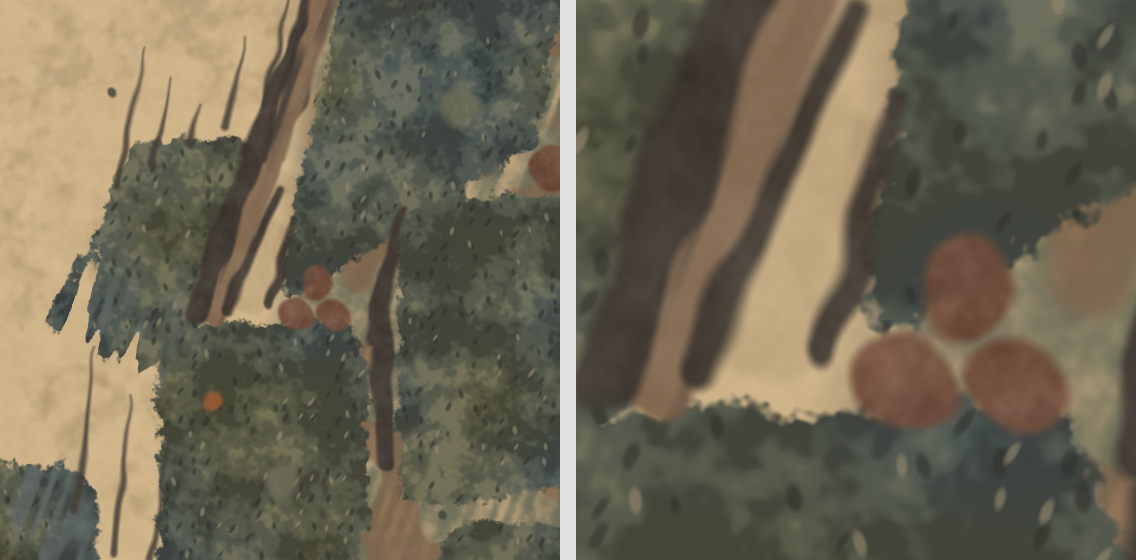
Left: the whole. Right: its middle third, enlarged.
Reproduce this texture procedurally as a WebGL 1 fragment shader.

```glsl
precision highp float;
// Painted foliage masses on warm sand, with leaning trunks, twigs and small fruit.
uniform vec2 u_resolution;

#define SAND vec3(0.81, 0.705, 0.54)
#define SAND_SHADE vec3(0.73, 0.63, 0.48)
#define DRAB vec3(0.59, 0.54, 0.44)
#define LEAF_DARK vec3(0.255, 0.27, 0.235)
#define LEAF_MID vec3(0.33, 0.35, 0.30)
#define LEAF_LIGHT vec3(0.44, 0.44, 0.355)
#define BARK vec3(0.50, 0.38, 0.285)
#define BARK_DARK vec3(0.235, 0.21, 0.185)
#define FRUIT vec3(0.43, 0.29, 0.225)
#define SOFT 0.005
#define GRAIN 15.0
#define RAGGED 0.045

float hash(vec2 p) {
  vec3 q = fract(p.xyx * vec3(0.1031, 0.1030, 0.0973));
  q += dot(q, q.yzx + 33.33);
  return fract((q.x + q.y) * q.z);
}

float noise(vec2 p) {
  vec2 i = floor(p), f = fract(p);
  f = f * f * (3.0 - 2.0 * f);
  return mix(mix(hash(i), hash(i + vec2(1, 0)), f.x),
             mix(hash(i + vec2(0, 1)), hash(i + vec2(1, 1)), f.x), f.y);
}

// Four octaves, normalised to 0..1
float fbm(vec2 p) {
  float sum = 0.0, amp = 0.36;
  for (int i = 0; i < 4; i++) {
    sum += amp * noise(p);
    p = mat2(0.8, 0.6, -0.6, 0.8) * p * 2.03 + 17.0;
    amp *= 0.78;
  }
  return sum / 1.03;
}

float cover(float d) { return 1.0 - smoothstep(-SOFT, SOFT, d); }

// Tapered line from a to b
float stroke(vec2 p, vec2 a, vec2 b, float ra, float rb) {
  vec2 d = b - a;
  float t = clamp(dot(p - a, d) / dot(d, d), 0.0, 1.0);
  return length(p - a - d * t) - mix(ra, rb, t);
}

// Leaning box with round corners
float mass(vec2 p, vec2 centre, vec2 size, float lean, float r) {
  vec2 q = p - centre;
  q.x -= lean * q.y;
  q = abs(q) - size + r;
  return length(max(q, 0.0)) + min(max(q.x, q.y), 0.0) - r;
}

// Sparse tilted flecks, one per grid cell at most
float flecks(vec2 p, float cells, float share, vec2 size) {
  vec2 id = floor(p * cells), f = fract(p * cells) - 0.5;
  f += 0.4 * (vec2(hash(id + 5.0), hash(id + 9.0)) - 0.5);
  f.x -= (hash(id + 3.0) - 0.3) * f.y;
  float d = length(f / size) - 0.6 - 0.4 * hash(id + 7.0);
  return step(1.0 - share, hash(id)) * (1.0 - smoothstep(-0.45, 0.3, d));
}

vec3 leafColour(vec2 p) {
  float n = fbm(p * GRAIN) + 0.16 * (noise(p * 5.0 + 3.0) - 0.5);
  n += 0.09 * (1.0 - smoothstep(0.03, 0.17, length(p - vec2(0.62, 0.68))));
  vec3 c = mix(LEAF_DARK, LEAF_MID, smoothstep(0.34, 0.52, n));
  c = mix(c, LEAF_LIGHT, smoothstep(0.53, 0.72, n));
  c += vec3(0.05, 0.015, -0.06) * (noise(p * 7.0 + 40.0) - 0.5);
  c = mix(c, LEAF_DARK * 0.72, 0.6 * flecks(p, 42.0, 0.3, vec2(0.22, 0.4)));
  return mix(c, DRAB, 0.6 * flecks(p + 0.37, 36.0, 0.12, vec2(0.16, 0.32)));
}

void main() {
  vec2 p = gl_FragCoord.xy / u_resolution;
  vec2 along = vec2(dot(p, vec2(0.94, -0.34)), dot(p, vec2(0.34, 0.94)));
  float streak = noise(along * vec2(75.0, 9.0));
  float grain = fbm(p * GRAIN * 1.4 + 60.0);

  // Sand, fading to broken drab paint between the masses
  vec3 col = mix(SAND, SAND_SHADE, smoothstep(0.47, 0.75, fbm(p * 9.0 + 8.0)));
  col += 0.07 * (grain - 0.5);
  vec3 gap = mix(LEAF_LIGHT, SAND_SHADE, smoothstep(0.3, 0.8, 0.5 * streak + 0.5 * grain));
  gap = mix(gap, BARK, 0.7 * smoothstep(0.5, 0.7, noise(p * 14.0 + 2.0)));
  col = mix(col, gap, smoothstep(0.47, 0.57, p.x + 0.1 * (0.5 - p.y)));
  col = mix(col, LEAF_DARK, 0.85 * flecks(p, 8.0, 0.14, vec2(0.07, 0.08)));

  // Foliage masses with ragged edges
  float upper = mass(p, vec2(0.765, 0.80), vec2(0.20, 0.34), 0.22, 0.05);
  upper = max(upper, 0.85 * (0.50 + 0.62 * (p.x - 0.57) - p.y));
  float right = mass(p, vec2(0.89, 0.375), vec2(0.18, 0.275), 0.0, 0.05);
  right = max(right, 0.08 + 0.2 * (p.x - 0.72) - p.y);
  float bush = mass(p, vec2(0.295, 0.57), vec2(0.125, 0.185), 0.3, 0.07);
  float tail = smoothstep(0.62, 0.42, p.y) * smoothstep(0.38, 0.2, p.x);
  bush += 0.13 * tail * (streak - 0.55);
  float leaves = min(min(upper, right), bush);
  leaves = min(leaves, mass(p, vec2(0.47, 0.15), vec2(0.185, 0.275), 0.0, 0.06));
  leaves = min(leaves, mass(p, vec2(0.05, 0.04), vec2(0.125, 0.13), 0.0, 0.09));
  leaves = min(leaves, mass(p, vec2(0.90, 0.0), vec2(0.12, 0.07), 0.3, 0.04));
  leaves += RAGGED * (fbm(p * 28.0) - 0.5);
  vec3 leaf = leafColour(p);
  leaf = mix(leaf, vec3(0.40, 0.43, 0.42), 0.65 * tail * smoothstep(0.35, 0.75, streak));
  col = mix(col, leaf, cover(leaves));

  // Trunks, their dark sides and the bare panel between them
  vec2 w = p + 0.016 * (vec2(noise(p * 22.0), noise(p * 22.0 + 50.0)) - 0.5);
  vec2 fork = vec2(0.49, 0.73);
  vec3 bark = mix(BARK_DARK * 1.3, mix(BARK, DRAB, 0.6 * grain), smoothstep(0.1, 0.6, streak));
  float panel = stroke(w, vec2(0.49, 0.60), vec2(0.45, 0.47), 0.015, 0.03);
  float trunk = min(stroke(w, vec2(0.58, 1.02), fork, 0.025, 0.025),
                    stroke(w, fork, vec2(0.38, 0.44), 0.022, 0.026));
  float shade = min(stroke(w, vec2(0.55, 1.0), vec2(0.455, 0.73), 0.008, 0.024),
                    stroke(w, vec2(0.455, 0.73), vec2(0.345, 0.44), 0.018, 0.02));
  shade = min(shade, stroke(w, vec2(0.50, 0.66), vec2(0.41, 0.45), 0.007, 0.011));
  shade = min(shade, stroke(w, vec2(0.53, 0.61), vec2(0.48, 0.46), 0.005, 0.011));
  shade = min(shade, stroke(w, vec2(0.715, 0.63), vec2(0.672, 0.40), 0.006, 0.022));
  shade = min(shade, stroke(w, vec2(0.68, 0.40), vec2(0.69, 0.17), 0.02, 0.016));
  col = mix(col, SAND * 0.93 + 0.08 * (grain - 0.5), cover(panel));
  col = mix(col, bark, cover(trunk));
  col = mix(col, BARK_DARK + 0.12 * (grain - 0.4), 0.92 * cover(shade));

  // Twigs above the bush and below it
  float twigs = 1.0;
  for (int i = 0; i < 5; i++) {
    float k = float(i);
    vec2 high = vec2(0.21 + 0.065 * k, 0.67 + 0.035 * k);
    vec2 low = vec2(0.135 + 0.065 * k, 0.09 - 0.08 * k);
    float rise = 0.08 + 0.08 * abs(k - 2.0);
    twigs = min(twigs, stroke(w, high, high + rise * vec2(0.22, 1.0), 0.007, 0.001));
    if (i < 3) twigs = min(twigs, stroke(w, low, low + vec2(0.035, 0.29), 0.008, 0.001));
  }
  col = mix(col, BARK_DARK * 1.15, 0.85 * cover(twigs));

  // Fruit cluster, corner fruit, orange bud and pale olive spots
  float fruit = length(w - vec2(0.985, 0.70)) - 0.042;
  for (int i = 0; i < 3; i++) {
    float a = 1.57 + 2.09 * float(i);
    fruit = min(fruit, length(w - vec2(0.565, 0.46) - 0.037 * vec2(cos(a), sin(a))) - 0.03);
  }
  col = mix(col, FRUIT + 0.2 * (grain - 0.5), 0.9 * cover(fruit));
  col = mix(col, vec3(0.62, 0.36, 0.2), 0.85 * cover(length(w - vec2(0.38, 0.285)) - 0.015));
  float spots = min(length(w - vec2(0.82, 0.81)), length(w - vec2(0.505, 0.14)));
  col = mix(col, LEAF_LIGHT, 0.8 * smoothstep(0.045, 0.02, spots));

  gl_FragColor = vec4(col, 1.0);
}
```
